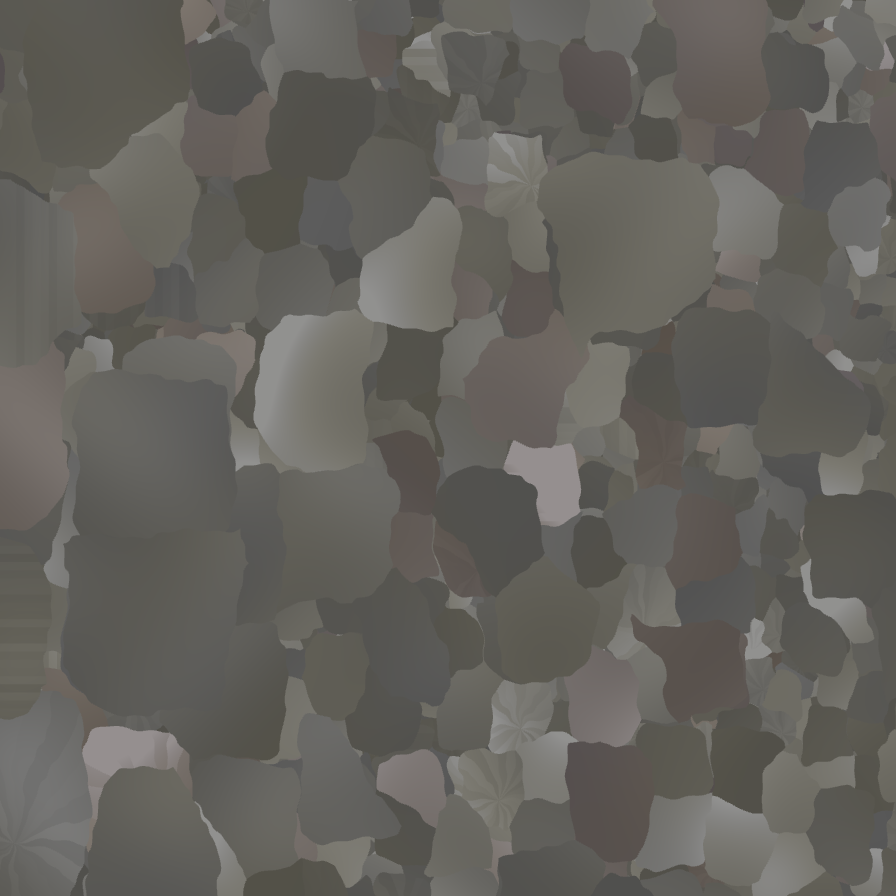
A three.js fragment shader for this texture:

```glsl
// Worn patchwork of grey and olive blocks, large at lower left, small at top right.
// Cellular layers run from coarse to fine; gaps in each one reveal the next.
// Every cell carries its own tone, a soft drift of shade and sometimes streaks.

#define COARSEST 5.0      // cells across in the first layer
#define REFINE 1.6        // growth of cell count per layer
#define LAYERS 5
#define JITTER 0.76       // scatter of the cell centres
#define KEEP 0.85         // share of coarse cells kept at lower left
#define THINNING 0.55     // loss of coarse cells towards upper right
#define WOBBLE 0.0045     // waver of the outlines
#define DRIFT 0.23        // strength of the soft shading
#define STREAK 0.16       // contrast of fans and bars
#define SOFT 0.0005       // half spacing of the edge smoothing samples

varying vec2 vUv;

struct Cell {
  vec2 id;
  vec2 offset;
  float dist;
};

vec3 hash3(vec3 p) {
  p = fract(p * vec3(0.1031, 0.1030, 0.0973));
  p += dot(p, p.yxz + 33.33);
  return fract((p.xxy + p.yxx) * p.zyx);
}

// Layered sines that make straight borders uneven
vec2 waver(vec2 p) {
  vec2 slow = sin(p.yx * vec2(47.0, 53.0) + 2.0 * sin(p * 31.0));
  vec2 fine = sin(p.yx * vec2(173.0, 191.0) + 2.5 * sin(p * 127.0));
  return WOBBLE * (slow + 0.3 * fine);
}

// Broad shading, shifted by a phase of its own in each cell
float softShade(vec2 p, float phase) {
  float across = sin(p.x * 19.0 + phase + 1.5 * sin(p.y * 13.0));
  float upward = sin(p.y * 17.0 + 2.0 * phase + 1.5 * sin(p.x * 11.0));
  return 0.5 * (across + upward);
}

// Nearest cell centre; a high power gives blocks, two gives angular shards
Cell nearestCell(vec2 q, float layer, float power) {
  Cell best = Cell(vec2(0.0), vec2(0.0), 9.0);
  vec2 base = floor(q);
  for (int y = -1; y <= 1; y++) {
    for (int x = -1; x <= 1; x++) {
      vec2 id = base + vec2(float(x), float(y));
      vec2 centre = id + 0.5 + JITTER * (hash3(vec3(id, layer * 7.0 + 3.0)).xy - 0.5);
      vec2 offset = q - centre;
      vec2 reach = pow(abs(offset) + 0.0001, vec2(power));
      float dist = pow(reach.x + reach.y, 1.0 / power);
      if (dist < best.dist) best = Cell(id, offset, dist);
    }
  }
  return best;
}

// Tone 0..1 to lightness, with most of the area kept dark
vec3 stoneColor(float tone, float warmth, float pink) {
  float light = 0.312 + 0.10 * tone + 0.10 * pow(tone, 3.0) + 0.055 * pow(tone, 16.0);
  vec3 olive = vec3(0.012, 0.004, -0.030);
  vec3 rose = vec3(0.016, -0.006, -0.002);
  return vec3(light) + olive * warmth + rose * pink;
}

vec3 cellColor(vec2 p, Cell cell, float layer) {
  vec3 trait = hash3(vec3(cell.id, layer * 11.0 + 41.0));
  vec3 kind = hash3(vec3(cell.id, layer * 13.0 + 87.0));
  float phase = 6.2832 * trait.y;
  float tone = 0.04 + 0.88 * trait.x + DRIFT * softShade(p, phase);

  // A few cells hold fans of wedges or thin bars
  if (kind.x < 0.13) {
    float fan = 4.0 * atan(cell.offset.y + 0.2, cell.offset.x - 0.1);
    float bars = 110.0 * (kind.y < 0.5 ? p.x : p.y);
    float strip = floor(kind.x < 0.09 ? fan : bars);
    tone += STREAK * (hash3(vec3(strip + 40.0, cell.id)).x - 0.5);
  }

  tone = clamp(tone, 0.0, 1.0);
  float warmth = 0.5 + 0.35 * softShade(p.yx, phase + 2.0) + 0.7 * (trait.z - 0.5);
  warmth = clamp(warmth + 0.25 * tone, 0.0, 1.0) * (1.0 - 0.8 * smoothstep(0.85, 1.0, tone));
  return stoneColor(tone, warmth, step(0.86, kind.z));
}

// The first layer with a kept cell at this place supplies the colour
vec3 patchwork(vec2 p) {
  vec2 bent = p + waver(p);
  float count = COARSEST;
  vec3 color = vec3(0.33);
  for (int i = 0; i < LAYERS; i++) {
    float layer = float(i);
    bool last = i == LAYERS - 1;
    vec2 grid = count * vec2(1.1, 0.9);
    vec2 shift = vec2(3.7, 5.3) * (layer + 1.0);
    Cell cell = nearestCell(bent * grid + shift, layer, last ? 2.0 : 4.0);
    vec2 place = (cell.id + 0.5 - shift) / grid;
    vec3 chance = hash3(vec3(cell.id, layer * 5.0 + 19.0));
    float keep = KEEP - THINNING * (place.x + place.y) + 0.27 * layer;
    if (last || (chance.x < keep && cell.dist < 0.48 + 0.2 * chance.y)) {
      color = cellColor(p, cell, layer);
      break;
    }
    count *= REFINE;
  }
  return color;
}

void main() {
  vec2 a = vec2(SOFT, 0.4 * SOFT);
  vec2 b = vec2(-a.y, a.x);
  vec3 sum = patchwork(vUv + a) + patchwork(vUv - a) + patchwork(vUv + b) + patchwork(vUv - b);
  gl_FragColor = vec4(0.25 * sum, 1.0);
}
```
